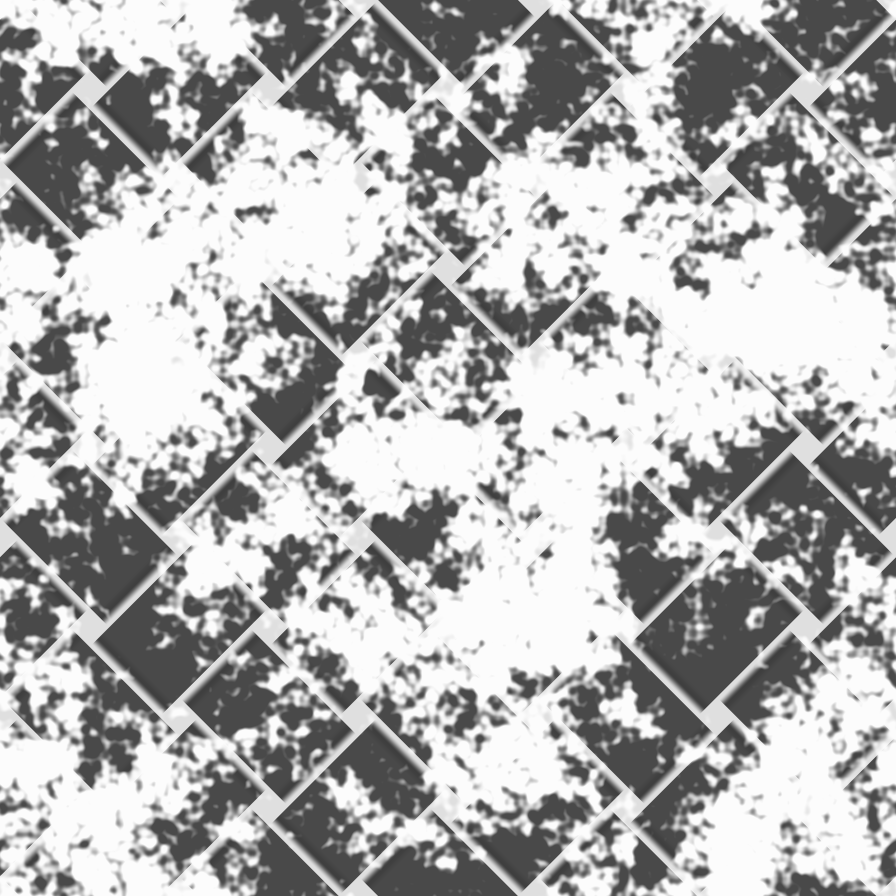
Write a Shadertoy shader that draws this pattern.

```glsl
// Diagonal basket weave of dark straps over a pale ground, worn by white speckled paint.
#define REPEATS 5.0      // weave repeats across and down
#define GAP 0.22         // space between straps, in strap pitches
#define FADE 0.095       // length of the pale fade where a strap dips under
#define STRAP 0.285      // strap grey
#define GROUND 0.875     // grey seen through the holes
#define PAINT 0.99       // speckle grey
#define COVER 0.03       // positive values spread more paint
#define SOFTNESS 0.27    // softness of the paint edge
#define PATCHES 3.0      // noise cells across for the largest patches
#define OCTAVES 6
#define GAIN 0.9         // strength of each finer octave
#define SEED 7.0

float hash(vec2 p, float seed) {
    vec3 q = fract(vec3(p.xyx + seed * 1.37) * vec3(0.1031, 0.1030, 0.0973));
    q += dot(q, q.yzx + 33.33);
    return fract((q.x + q.y) * q.z);
}

// Dot product of a random unit gradient with the offset from its lattice node
float slope(vec2 node, vec2 offset, float period, float seed) {
    float angle = 6.28319 * hash(mod(node, period), seed);
    return dot(vec2(cos(angle), sin(angle)), offset);
}

// Gradient noise that wraps after period cells
float wrapNoise(vec2 p, float period, float seed) {
    vec2 i = floor(p), f = p - i;
    vec2 w = f * f * f * (f * (f * 6.0 - 15.0) + 10.0);
    vec2 e = vec2(1.0, 0.0);
    float low = mix(slope(i, f, period, seed),
                    slope(i + e.xy, f - e.xy, period, seed), w.x);
    float high = mix(slope(i + e.yx, f - e.yx, period, seed),
                     slope(i + e.xx, f - e.xx, period, seed), w.x);
    return mix(low, high, w.y);
}

// Broad patches broken up by ever finer grain
float paintMask(vec2 uv) {
    float sum = COVER, weight = 1.0, period = PATCHES;
    for (int k = 0; k < OCTAVES; k++) {
        float seed = SEED + 11.0 * float(k);
        sum += weight * wrapNoise(uv * period + 0.37 * seed, period, seed);
        weight *= GAIN;
        period *= 2.0;
    }
    return smoothstep(-SOFTNESS, SOFTNESS, sum);
}

// Strap grey, given the distance to the edge it slips beneath
float strapShade(float dist) {
    float shadow = 0.04 * (1.0 - smoothstep(FADE, 1.7 * FADE, dist));
    return mix(GROUND, STRAP - shadow, smoothstep(0.25 * FADE, FADE, dist));
}

float weave(vec2 uv, float aa) {
    // Diagonal lattice: holes at the integers, crossings at the cell centres
    vec2 p = uv * REPEATS;
    vec2 q = vec2(p.x + p.y, p.x - p.y);
    vec2 cell = floor(q);
    vec2 f = abs(q - cell - 0.5);

    // x runs along the upper strap, y across it; the straps alternate
    if (mod(cell.x + cell.y, 2.0) < 0.5) f = f.yx;
    float halfWidth = 0.5 - 0.5 * GAP;
    vec2 inside = smoothstep(-aa, aa, halfWidth - f);

    float under = strapShade(f.y - halfWidth);
    float over = strapShade(1.0 - halfWidth - f.x);
    return mix(mix(GROUND, under, inside.x), over, inside.y);
}

void mainImage(out vec4 fragColor, in vec2 fragCoord) {
    vec2 uv = fragCoord / iResolution.xy;
    float aa = REPEATS * 0.9 / min(iResolution.x, iResolution.y);
    float grey = mix(weave(uv, aa), PAINT, paintMask(uv));
    fragColor = vec4(vec3(grey), 1.0);
}
```
